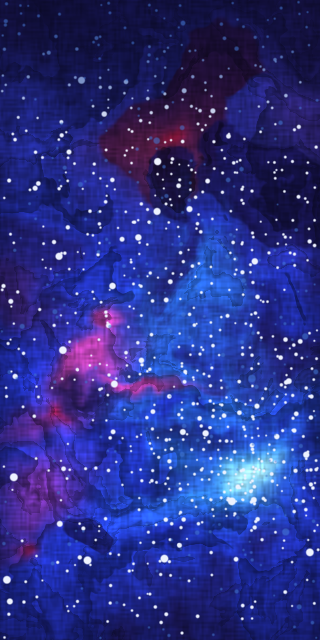
Give the GLSL for this background, as a Shadertoy shader.

```glsl
// Watercolour night sky: blue and magenta nebula washes on woven paper, with spattered stars.

float hash(vec2 p) {
    return fract(sin(dot(p, vec2(127.1, 311.7))) * 43758.5453);
}

float noise(vec2 p) {
    vec2 i = floor(p), f = fract(p);
    f = f * f * (3.0 - 2.0 * f);
    return mix(mix(hash(i), hash(i + vec2(1, 0)), f.x),
               mix(hash(i + vec2(0, 1)), hash(i + vec2(1, 1)), f.x), f.y);
}

float fbm(vec2 p) {
    float sum = 0.0, amp = 0.5;
    for (int i = 0; i < 5; i++) {
        sum += amp * noise(p);
        p = mat2(1.6, 1.2, -1.2, 1.6) * p + 7.3;
        amp *= 0.5;
    }
    return sum / 0.97;
}

// Soft elliptical stain, sheared by slope
float stain(vec2 p, vec2 centre, vec2 radius, float slope) {
    vec2 d = p - centre;
    d.y -= slope * d.x;
    d /= radius;
    return exp(-dot(d, d));
}

// Stain with a torn, nearly crisp rim
float blot(vec2 p, vec2 centre, vec2 radius, float slope) {
    return smoothstep(0.36, 0.46, stain(p, centre, radius, slope));
}

// Dark line where a wash dried, fading towards its inside
float wetEdge(float h, float level) {
    return smoothstep(level, level + 0.012, h) * (1.0 - smoothstep(level, level + 0.13, h));
}

vec3 nebula(vec2 p) {
    vec2 warp = vec2(fbm(p * 4.0), fbm(p * 4.0 + 31.0)) - 0.5;
    vec2 q = p + 0.3 * warp;
    float cloud = fbm(q * 3.5 + 5.0);
    float grain = fbm(q * 9.0 + 17.0);

    // Blue ground, darker above and below
    vec3 col = mix(vec3(0.13, 0.12, 0.46), vec3(0.14, 0.22, 0.84), smoothstep(0.32, 0.58, cloud));
    col = mix(col, vec3(0.13, 0.14, 0.46), 0.65 * smoothstep(1.15, 1.5, q.y));
    col = mix(col, vec3(0.24, 0.15, 0.47), 0.7 * stain(q, vec2(0.95, 1.6), vec2(0.17, 0.3), 0.0));
    col = mix(col, vec3(0.23, 0.13, 0.43), 0.8 * stain(q, vec2(0.05, 1.08), vec2(0.27, 0.1), -0.25));

    // Maroon cloud and the navy pools under it
    float maroon = max(blot(q, vec2(0.53, 1.53), vec2(0.17, 0.23), 0.0),
                       blot(q, vec2(0.64, 1.74), vec2(0.19, 0.13), 0.3));
    col = mix(col, vec3(0.17, 0.06, 0.21), 0.9 * maroon);
    col = mix(col, vec3(0.42, 0.13, 0.30), 0.75 * stain(q, vec2(0.5, 1.5), vec2(0.12, 0.14), 0.0));
    float navy = max(blot(q, vec2(0.77, 1.4), vec2(0.18, 0.13), -0.3),
                     blot(q, vec2(0.52, 1.38), vec2(0.08, 0.12), 0.0));
    col = mix(col, vec3(0.09, 0.07, 0.31), 0.8 * navy);

    // Luminous blue washes
    float azure = stain(q, vec2(0.58, 1.1), vec2(0.18, 0.2), 0.0)
                + stain(q, vec2(0.6, 0.78), vec2(0.2, 0.13), 0.0)
                + stain(q, vec2(0.74, 0.52), vec2(0.32, 0.19), 0.2);
    col = mix(col, vec3(0.17, 0.44, 0.93), min(azure, 1.0) * smoothstep(0.22, 0.62, grain));

    // Magenta and violet drift on the left
    float violet = max(stain(q, vec2(0.13, 0.7), vec2(0.22, 0.06), 0.35),
                       stain(q, vec2(0.1, 0.47), vec2(0.15, 0.11), 0.6));
    col = mix(col, vec3(0.49, 0.19, 0.62), 0.85 * violet);
    float pink = max(stain(q, vec2(0.31, 0.89), vec2(0.13, 0.06), 0.4),
                     max(stain(q, vec2(0.4, 1.01), vec2(0.04, 0.06), 0.0),
                         stain(q, vec2(0.46, 0.85), vec2(0.13, 0.02), -0.1)));
    col = mix(col, vec3(0.83, 0.28, 0.76), min(1.2 * pink, 0.95));
    float ember = stain(q, vec2(0.2, 0.74), vec2(0.06, 0.025), 0.4)
                + stain(q, vec2(0.06, 0.28), vec2(0.05, 0.04), 0.0)
                + stain(q, vec2(0.53, 1.54), vec2(0.04, 0.04), 0.0);
    col = mix(col, vec3(0.60, 0.08, 0.22), 0.75 * min(ember, 1.0));

    // Ink shadows and drying rims
    float ink = stain(q, vec2(0.33, 0.82), vec2(0.12, 0.02), 0.1)
              + stain(q, vec2(0.58, 0.69), vec2(0.13, 0.025), -0.1)
              + blot(q, vec2(0.29, 0.33), vec2(0.11, 0.1), -0.5);
    col = mix(col, vec3(0.08, 0.06, 0.26), 0.65 * min(ink, 1.0));
    float rim = wetEdge(cloud, 0.54) + 0.7 * wetEdge(grain, 0.57);
    col *= 1.0 - 0.38 * min(rim, 1.0);
    col *= 0.74 + 0.52 * grain;

    // Cyan star cluster glow
    col = mix(col, vec3(0.24, 0.72, 0.97), 0.85 * stain(q, vec2(0.78, 0.53), vec2(0.15, 0.1), -0.2));
    col = mix(col, vec3(0.75, 0.98, 1.0), 0.9 * stain(q, vec2(0.8, 0.52), vec2(0.075, 0.06), -0.2));

    // Night closing in from the borders
    float dusk = max(smoothstep(1.5, 2.0, q.y), 0.75 * smoothstep(0.32, -0.05, q.y));
    dusk = max(dusk, 0.5 * smoothstep(0.38, 0.52, abs(p.x - 0.5)));
    return mix(col, vec3(0.05, 0.04, 0.17), 0.85 * dusk);
}

void mainImage(out vec4 fragColor, in vec2 fragCoord) {
    vec2 p = fragCoord / iResolution.x;
    float px = 1.0 / iResolution.x;
    vec3 col = nebula(p);

    // Woven paper
    float weave = noise(p * vec2(150, 28)) + noise(p * vec2(28, 150)) - 1.0;
    col *= 1.0 + 0.26 * weave;

    // Star spatter: finer layers hold more, smaller drops
    for (int i = 0; i < 4; i++) {
        float layer = float(i), cells = 13.0 + 9.0 * layer;
        vec2 id = floor(p * cells), seed = id + 57.0 * layer;
        vec2 spot = (id + 0.22 + 0.56 * vec2(hash(seed + 0.3), hash(seed + 9.7))) / cells;
        float crowd = 0.09 + 0.17 * stain(spot, vec2(0.68, 1.0), vec2(0.35, 0.65), 0.0)
                    + 0.4 * stain(spot, vec2(0.76, 0.52), vec2(0.24, 0.2), 0.0);
        crowd *= i == 0 ? 0.45 : 1.0;
        float radius = mix(0.75, 1.25, hash(seed + 4.1)) * 0.0098 / (1.0 + 0.6 * layer);
        float drop = smoothstep(px, -px, length(p - spot) - radius) * step(hash(seed + 2.9), crowd);
        float pale = step(0.2, hash(seed + 6.3)) * smoothstep(1.95, 1.55, spot.y);
        col = mix(col, mix(vec3(0.27, 0.48, 0.85), vec3(0.93, 0.95, 1.0), pale), drop * mix(0.55, 1.0, pale));
    }
    fragColor = vec4(clamp(col, 0.0, 1.0), 1.0);
}
```
